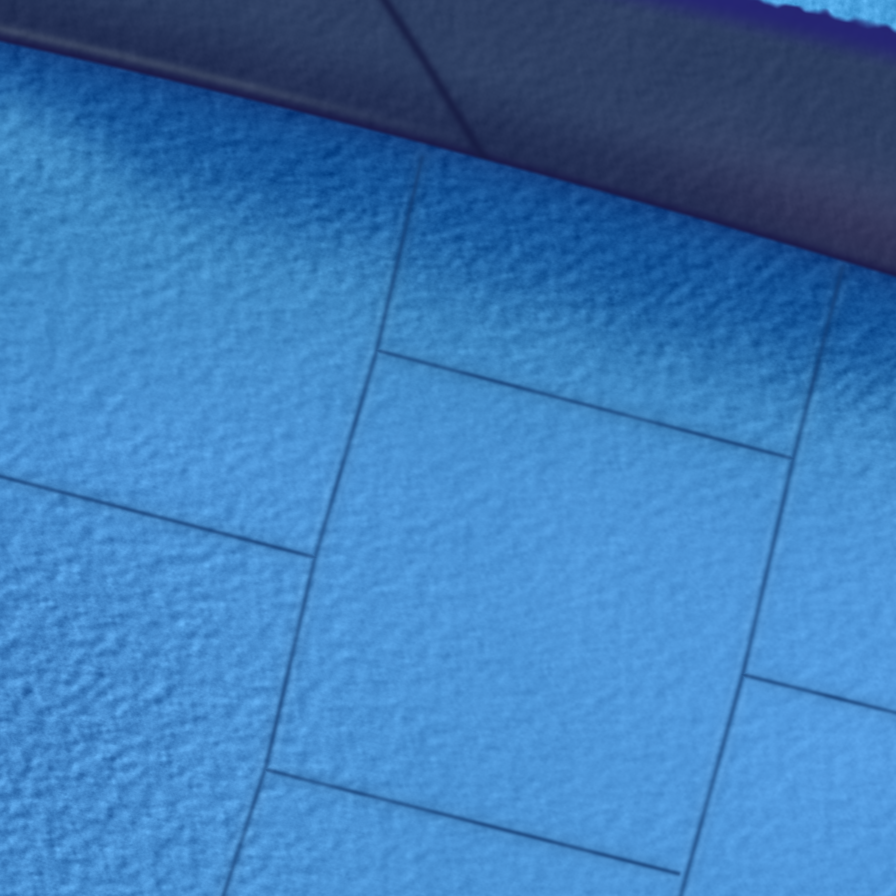
Reproduce this texture procedurally as a WebGL 1 fragment shader.

```glsl
precision highp float;
// Blue paving slabs seen at a tilt below a dark, slightly curved stone kerb.
// Distances to segments give the joints; height below the kerb drives the
// contact shadow, and embossed value noise gives the rough stone grain.
uniform vec2 u_resolution;

float hash(vec2 p) {
  return fract(sin(dot(p, vec2(127.1, 311.7))) * 43758.5453);
}

float noise(vec2 p) {
  vec2 i = floor(p), f = fract(p);
  f = f * f * (3.0 - 2.0 * f);
  return mix(mix(hash(i), hash(i + vec2(1.0, 0.0)), f.x),
             mix(hash(i + vec2(0.0, 1.0)), hash(i + vec2(1.0)), f.x), f.y);
}

float fbm(vec2 p) {
  float sum = 0.0, amp = 0.5;
  for (int i = 0; i < 4; i++) {
    sum += amp * noise(p);
    p = mat2(1.6, 1.2, -1.2, 1.6) * p + 7.3;
    amp *= 0.5;
  }
  return sum;
}

// Side-lit relief: difference of two nearby noise samples.
float emboss(vec2 p) {
  return fbm(p) - fbm(p + vec2(0.45, -0.4));
}

float segmentDist(vec2 p, vec2 a, vec2 b) {
  vec2 pa = p - a, ba = b - a;
  return length(pa - ba * clamp(dot(pa, ba) / dot(ba, ba), 0.0, 1.0));
}

float bump(float x, float width) {
  return exp(-x * x / (width * width));
}

float kerbFoot(float x) {
  return 0.954 - 0.2215 * x - 0.0415 * x * x;
}

// Distance to the two long joints running away from the kerb.
float longJoints(vec2 p) {
  float d = segmentDist(p, vec2(0.471, 0.824), vec2(0.4206, 0.609));
  d = min(d, segmentDist(p, vec2(0.4206, 0.609), vec2(0.3516, 0.378)));
  d = min(d, segmentDist(p, vec2(0.3516, 0.378), vec2(0.297, 0.145)));
  d = min(d, segmentDist(p, vec2(0.297, 0.145), vec2(0.246, -0.01)));
  d = min(d, segmentDist(p, vec2(0.940, 0.70), vec2(0.8854, 0.488)));
  d = min(d, segmentDist(p, vec2(0.8854, 0.488), vec2(0.829, 0.247)));
  return min(d, segmentDist(p, vec2(0.829, 0.247), vec2(0.757, -0.01)));
}

// Distance to the staggered joints across the slabs.
float crossJoints(vec2 p) {
  float d = segmentDist(p, vec2(0.4206, 0.609), vec2(0.8854, 0.488));
  d = min(d, segmentDist(p, vec2(-0.01, 0.471), vec2(0.3516, 0.378)));
  d = min(d, segmentDist(p, vec2(0.297, 0.141), vec2(0.757, 0.025)));
  return min(d, segmentDist(p, vec2(0.829, 0.247), vec2(1.01, 0.202)));
}

vec3 floorColor(vec2 p, float depth) {
  float cloud = fbm(p * 6.0) - 0.47;
  float d = depth + 0.045 * cloud + 0.02 * (noise(p * 110.0) - 0.5);
  float reach = mix(0.09, 0.17, smoothstep(0.0, 0.3, p.x));

  // Contact shadow, teal penumbra, then open light.
  vec3 col = mix(vec3(0.24, 0.53, 0.76), vec3(0.30, 0.585, 0.845),
                 smoothstep(0.12, 0.42, d + 0.12 * (p.x - 0.5)));
  col = mix(vec3(0.09, 0.35, 0.62), col, smoothstep(0.25 * reach, 1.25 * reach, d));
  col = mix(col, vec3(0.07, 0.23, 0.48), 0.8 * exp(-max(depth, 0.0) / 0.022));
  col -= vec3(0.03, 0.05, 0.05) * bump(length(p - vec2(0.02, 0.2)), 0.24);
  col += vec3(0.02, 0.02, 0.03) * bump(length(p - vec2(0.95, 0.13)), 0.25);
  col += 0.04 * cloud;

  // Coarser grain at the lower left and inside the shadow.
  float rough = 0.10 + 0.26 * bump(length(p - vec2(0.03, 0.17)), 0.33)
              + 0.12 * bump(depth - 0.12, 0.12);
  col += rough * emboss(p * vec2(75.0, 95.0)) * vec3(0.8, 1.0, 1.0);
  col += 0.025 * (noise(p * 230.0) - 0.5);

  // Joints: thin dark cores with a soft stain.
  float along = longJoints(p), across = crossJoints(p);
  float wear = 0.65 + 0.35 * noise(p * 28.0);
  float core = max(bump(along, 0.0030) * 0.65, bump(across, 0.0027) * 0.75);
  col = mix(col, vec3(0.08, 0.25, 0.48), core * wear);
  col *= 1.0 - 0.06 * bump(min(along, across), 0.012);
  col += 0.03 * bump(along - 0.007, 0.003);
  return col;
}

vec3 kerbColor(vec2 p, float height) {
  vec3 col = mix(vec3(0.135, 0.185, 0.33), vec3(0.18, 0.25, 0.39),
                 smoothstep(0.02, 0.10, height));
  col += vec3(0.05, 0.01, 0.01) * smoothstep(0.6, 1.0, p.x) * bump(height - 0.05, 0.06);
  col += 0.035 * (fbm(p * vec2(9.0, 14.0)) - 0.47);
  col += 0.06 * emboss(p * 90.0);

  // Worn pale streak and dark line at the foot.
  float streak = 1.0 - smoothstep(0.2, 0.55, p.x);
  col += vec3(0.09, 0.09, 0.06) * streak * bump(height - 0.014, 0.006);
  col = mix(col, vec3(0.09, 0.08, 0.27), 0.8 * bump(height, 0.008));

  // Slanting joint in the kerb face.
  float joint = min(segmentDist(p, vec2(0.423, 1.01), vec2(0.475, 0.93)),
                    segmentDist(p, vec2(0.475, 0.93), vec2(0.54, 0.824)));
  col = mix(col, vec3(0.08, 0.10, 0.25), 0.75 * bump(joint, 0.006));

  // Violet upper rim and bright top face.
  float rim = p.y - (1.0 - 0.23 * (p.x - 0.79));
  col = mix(col, vec3(0.14, 0.13, 0.46), 0.85 * smoothstep(-0.035, 0.003, rim));
  float top = p.y - (1.0 - 0.22 * (p.x - 0.85)) + 0.008 * (noise(p * 90.0) - 0.5);
  vec3 topFace = vec3(0.30, 0.64, 0.88) + 0.25 * emboss(p * 80.0);
  return mix(col, topFace, smoothstep(-0.004, 0.005, top));
}

void main() {
  vec2 p = gl_FragCoord.xy / u_resolution;
  float height = p.y - kerbFoot(p.x);
  vec3 col = mix(floorColor(p, -height), kerbColor(p, height),
                 smoothstep(-0.003, 0.003, height));
  gl_FragColor = vec4(clamp(col, 0.0, 1.0), 1.0);
}
```
